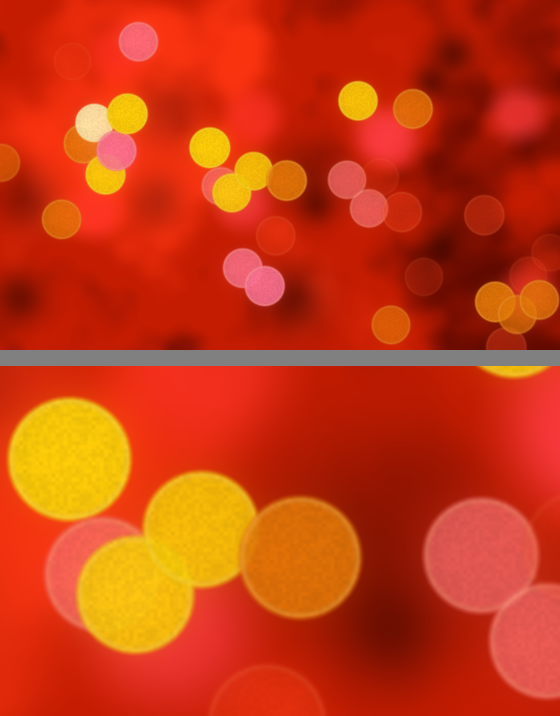
Top: the whole. Bottom: its middle third, enlarged.
Write a WebGL 2 fragment shader that draws this background.

```glsl
#version 300 es
precision highp float;
// Draws glowing out-of-focus lights in yellow, amber and pink over a blurred red backdrop.

uniform vec2 u_resolution;
out vec4 fragColor;

const int LIGHTS = 32;
const int GLOWS = 9;
const int SHADOWS = 10;
const float LIGHT_RADIUS = 0.057;

const vec3 DEEP   = vec3(0.38, 0.035, 0.0);
const vec3 RED    = vec3(0.77, 0.11, 0.005);
const vec3 HOT    = vec3(0.98, 0.20, 0.06);
const vec3 SHADE  = vec3(0.16, 0.015, 0.0);
const vec3 YELLOW = vec3(0.98, 0.80, 0.03);
const vec3 AMBER  = vec3(0.90, 0.48, 0.03);
const vec3 PINK   = vec3(0.99, 0.45, 0.48);
const vec3 CREAM  = vec3(1.0, 0.90, 0.66);
const vec3 EMBER  = vec3(0.98, 0.26, 0.10);

float hash(vec2 p) {
    vec3 q = fract(p.xyx * vec3(0.1031, 0.1030, 0.0973));
    q += dot(q, q.yzx + 33.33);
    return fract((q.x + q.y) * q.z);
}

float valueNoise(vec2 p) {
    vec2 cell = floor(p), f = fract(p);
    vec2 w = f * f * f * (f * (f * 6.0 - 15.0) + 10.0);
    float low = mix(hash(cell), hash(cell + vec2(1, 0)), w.x);
    float high = mix(hash(cell + vec2(0, 1)), hash(cell + vec2(1, 1)), w.x);
    return mix(low, high, w.y);
}

float softClouds(vec2 p) {
    float sum = 0.0, weight = 0.55;
    for (int i = 0; i < 3; i++) {
        sum += weight * valueNoise(p);
        p = mat2(0.8, 0.6, -0.6, 0.8) * p * 1.9 + 7.3;
        weight *= 0.5;
    }
    return sum / 0.9625;
}

float gaussian(vec2 offset, float radius) {
    return exp(-dot(offset, offset) / (radius * radius));
}

// Even spread along x, random spread around a line falling to the right
vec2 scatter(float id, float seed, float spread, float aspect) {
    float x = fract(id * 0.7549 + seed * 0.37);
    float y = hash(vec2(id, seed)) + hash(vec2(id, seed + 5.0)) - 1.0;
    return vec2(x * aspect, 0.66 - 0.26 * x + spread * y);
}

vec3 backdrop(vec2 p, float aspect) {
    float glow = gaussian((p - vec2(0.28 * aspect, 0.58)) * vec2(0.8, 1.25), 0.48);
    float heat = 0.48 + 0.55 * glow - 0.14 * smoothstep(0.7, 1.0, p.x / aspect);
    heat += 0.85 * (softClouds(p * 4.5 + 3.0) - 0.5);
    vec3 color = mix(DEEP, RED, smoothstep(0.14, 0.56, heat));
    color = mix(color, HOT, smoothstep(0.58, 1.05, heat));

    for (int i = 0; i < SHADOWS; i++) {
        float id = float(i);
        vec2 offset = p - scatter(id, 21.0, 0.55, aspect);
        float size = mix(0.05, 0.10, hash(vec2(id, 31.0)));
        color = mix(color, SHADE, 0.6 * gaussian(offset, size) * (1.0 - 0.6 * glow));
    }
    for (int i = 0; i < GLOWS; i++) {
        float id = float(i);
        vec2 offset = p - scatter(id, 41.0, 0.35, aspect);
        vec3 tint = mix(vec3(1.0, 0.18, 0.10), vec3(1.0, 0.25, 0.30), hash(vec2(id, 51.0)));
        float disc = 1.0 - smoothstep(0.025, 0.115, length(offset));
        color = mix(color, tint, 0.65 * disc);
    }
    return color;
}

// Colour and opacity of a light, chosen by a key from 0 to 1
vec4 lightColor(float key, float variation) {
    if (key < 0.19) return vec4(YELLOW, mix(0.86, 0.98, variation));
    if (key < 0.46) return vec4(AMBER, mix(0.50, 0.90, variation));
    if (key < 0.67) return vec4(PINK + vec3(0.0, 0.0, 0.2 * variation - 0.06), mix(0.65, 0.95, variation));
    if (key < 0.72) return vec4(CREAM, 0.95);
    return vec4(EMBER, mix(0.18, 0.42, variation));
}

// Flat disc with a thin bright rim and fine grain
vec3 addLight(vec3 color, vec2 offset, float radius, vec4 light, float edge) {
    float dist = length(offset) - radius;
    float cover = 1.0 - smoothstep(-edge, edge, dist);
    float rim = exp(-pow((dist + 0.0035) / 0.003, 2.0));
    float grain = valueNoise(offset * 260.0 + 90.0) - 0.5;
    vec3 body = light.rgb * (1.0 + 0.07 * grain - 0.05 * dot(offset, offset) / (radius * radius));
    body = mix(body, vec3(1.0, 0.85, 0.55), 0.22 * rim);
    float halo = 0.10 * light.a * exp(-max(dist, 0.0) / 0.012);
    color = mix(color, light.rgb, halo * (1.0 - cover));
    return mix(color, body, cover * light.a);
}

void main() {
    vec2 p = gl_FragCoord.xy / u_resolution.y;
    float aspect = u_resolution.x / u_resolution.y;
    float edge = max(0.0035, 0.75 / u_resolution.y);
    vec3 color = backdrop(p, aspect);

    for (int i = 0; i < LIGHTS; i++) {
        float id = float(i);
        vec2 offset = p - scatter(id, 3.0, 0.5, aspect);
        float variation = hash(vec2(id, 61.0));
        vec4 light = lightColor(fract(id * 0.618 + 0.3), variation);
        color = addLight(color, offset, LIGHT_RADIUS * mix(0.96, 1.03, variation), light, edge);
    }
    fragColor = vec4(clamp(color, 0.0, 1.0), 1.0);
}
```
